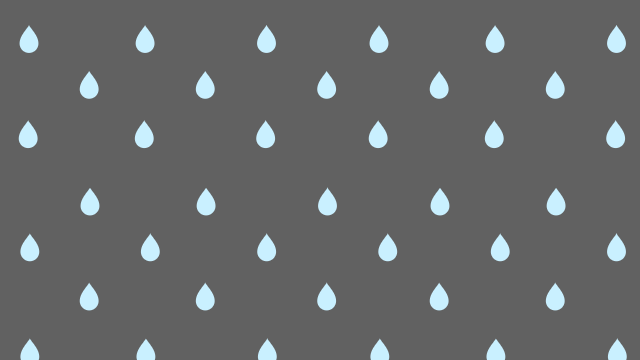
A Shadertoy shader for this pattern:

```glsl
const float CANVAS_HEIGHT = 432.0; // layout units from top to bottom
const float HALF_PI = 1.5707963;
const int ROWS = 7;
const int COLUMNS = 6;
const int SHIFTED_ROW = 4;

const vec3 GREY = vec3(0.38);
const vec3 PALE_BLUE = vec3(0.79, 0.94, 1.0);

// First drop tip of each row, measured from the upper left
const vec2 ROW_START[ROWS] = vec2[](
    vec2(34.8, 30.3), vec2(107.0, 85.3), vec2(33.8, 144.5), vec2(108.0, 225.3),
    vec2(35.8, 280.3), vec2(107.0, 339.3), vec2(35.8, 406.3));

// Uneven column offsets, with one row spaced differently
const float REGULAR[COLUMNS] = float[](0.0, 139.3, 285.0, 420.0, 559.3, 705.0);
const float SHIFTED[COLUMNS] = float[](0.0, 144.6, 284.2, 429.5, 564.5, 704.0);

// Approximate signed distance to a drop whose tip is at the origin, y down
float dropDistance(vec2 p, float radius, float bellyDepth) {
    if (p.y < 0.0) return length(p);
    if (p.y > bellyDepth) return length(p - vec2(0.0, bellyDepth)) - radius;
    float halfWidth = radius * pow(sin(HALF_PI * p.y / bellyDepth), 1.1);
    float slope = radius / bellyDepth * HALF_PI * cos(HALF_PI * p.y / bellyDepth);
    return (abs(p.x) - halfWidth) * inversesqrt(1.0 + slope * slope);
}

// Nearest drop among the staggered rows of six and five
float rainDistance(vec2 p, float radius, float bellyDepth) {
    float nearest = CANVAS_HEIGHT;
    for (int row = 0; row < ROWS; row++) {
        int count = COLUMNS - row % 2;
        for (int column = 0; column < count; column++) {
            float offset = row == SHIFTED_ROW ? SHIFTED[column] : REGULAR[column];
            vec2 tip = ROW_START[row] + vec2(offset, 0.0);
            nearest = min(nearest, dropDistance(p - tip, radius, bellyDepth));
        }
    }
    return nearest;
}

float coverage(float distance, float pixelSize) {
    return clamp(0.5 - distance / pixelSize, 0.0, 1.0);
}

void mainImage(out vec4 fragColor, in vec2 fragCoord) {
    float pixelSize = CANVAS_HEIGHT / iResolution.y;
    vec2 p = vec2(fragCoord.x, iResolution.y - fragCoord.y) * pixelSize;

    float drops = coverage(rainDistance(p, 11.3, 21.9), pixelSize);
    fragColor = vec4(mix(GREY, PALE_BLUE, drops), 1.0);
}
```
